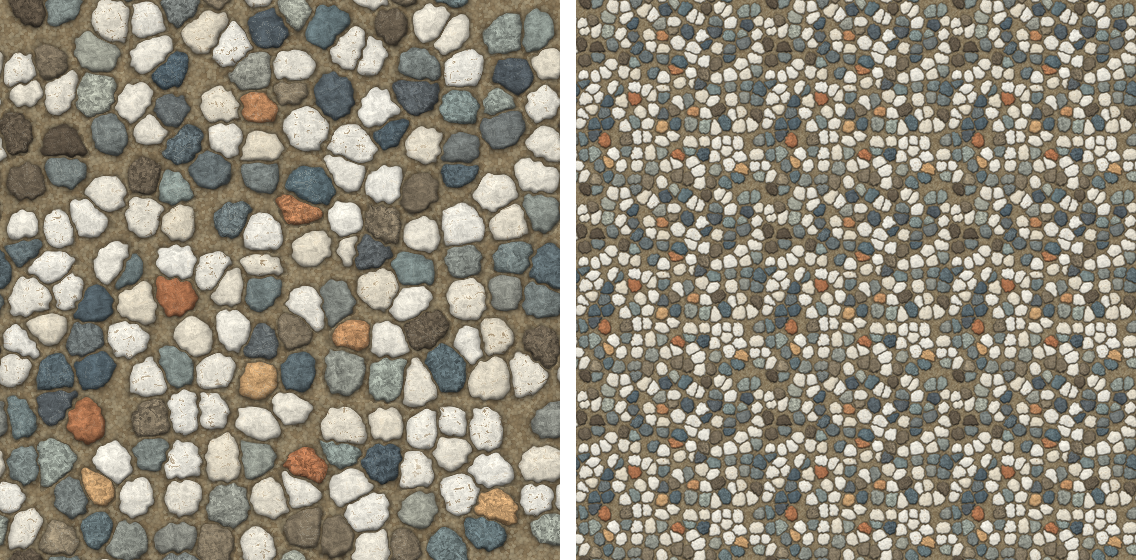
Left: one tile. Right: repeated 3 by 3.
A WebGL 2 fragment shader for this texture:

```glsl
#version 300 es
precision highp float;

#define CELLS 14.0
#define JITTER 0.80
#define SIZE_SPREAD 0.13
#define ROUNDNESS 17.0
#define GAP 0.035
#define RIM_WIDTH 0.15
#define MOTTLE 0.13
#define SPECKLE 0.20
#define SAND_GRAINS 170.0
#define LIGHT_DIR vec2(-0.35, 0.94)

uniform vec2 u_resolution;
out vec4 fragColor;

const float TAU = 6.28319;

vec3 hash3(vec2 p) {
    vec3 q = fract(p.xyx * vec3(0.1031, 0.1030, 0.0973));
    q += dot(q, q.yxz + 33.33);
    return fract((q.xxy + q.yzz) * q.zyx);
}

vec3 cellRandom(vec2 cell, float salt) {
    return hash3(mod(cell, CELLS) + salt);
}

// Stone centre in xy, size weight in z
vec3 stoneSite(vec2 cell) {
    vec3 r = cellRandom(cell, 17.0);
    return vec3(cell + 0.5 + JITTER * (r.xy - 0.5), SIZE_SPREAD * r.z);
}

// Wrapping cellular noise: distance to the nearest point, random value of it
vec2 cellular(vec2 p, float period) {
    vec2 base = floor(p), nearest = vec2(9.0, 0.0);
    for (int y = -1; y <= 1; y++)
    for (int x = -1; x <= 1; x++) {
        vec2 cell = base + vec2(x, y);
        vec3 r = hash3(mod(cell, period) + 5.0);
        float d = length(cell + r.xy - p);
        if (d < nearest.x) nearest = vec2(d, r.z);
    }
    return nearest;
}

// Layered warped sines, roughly -1 to 1
float mottle(vec2 p) {
    float sum = 0.0, amp = 0.5;
    for (int i = 0; i < 5; i++) {
        p = mat2(0.8, 0.6, -0.6, 0.8) * p * 1.8 + 1.7;
        p += 0.8 * sin(p.yx * 1.3);
        sum += amp * sin(p.x) * cos(p.y * 0.8);
        amp *= 0.75;
    }
    return sum;
}

// Sines with whole numbers of waves, so they wrap
vec2 outlineWarp(vec2 uv) {
    vec2 a = TAU * uv;
    vec2 slow = sin(vec2(dot(a, vec2(19, 23)), dot(a, vec2(-25, 17))) + 2.0 * sin(a.yx * 11.0));
    vec2 fast = sin(vec2(dot(a, vec2(43, -38)), dot(a, vec2(36, 47))) + 2.0 * sin(a * 29.0));
    return 0.030 * slow + 0.010 * fast;
}

vec3 stoneColor(vec2 local, vec3 kind, vec3 look) {
    vec2 q = local * vec2(2.6, 3.6) + look.xy * 40.0;
    float broad = mottle(q);
    float fine = mottle(q * 3.1 + 9.0);
    vec2 speck = cellular(local * 17.0 + look.yz * 90.0, 512.0);
    vec3 color;
    if (kind.x < 0.52) {
        // Pale stones with brown pits
        color = mix(vec3(0.85, 0.81, 0.72), vec3(0.91, 0.90, 0.86), sqrt(kind.y));
        color *= 1.0 + MOTTLE * (0.6 * broad + 0.7 * fine) + 0.08 * (speck.y - 0.5);
        float pit = smoothstep(0.35, 0.95, fine + 0.4 * broad) * kind.z;
        return mix(color, vec3(0.52, 0.43, 0.31), 0.75 * pit);
    }
    if (kind.x < 0.86) {
        // Slate, blue grey and greenish stones
        color = mix(vec3(0.29, 0.34, 0.37), vec3(0.62, 0.64, 0.59), kind.y);
        color += 0.035 * (look.x - 0.5) * vec3(-1.0, 0.4, 1.0);
    } else if (kind.x < 0.96) {
        color = mix(vec3(0.33, 0.29, 0.24), vec3(0.58, 0.53, 0.44), kind.y);
    } else {
        color = mix(vec3(0.62, 0.38, 0.26), vec3(0.80, 0.66, 0.47), kind.y);
    }
    color *= 1.0 + MOTTLE * (broad + 1.2 * fine) + 2.0 * SPECKLE * kind.z * (speck.y - 0.5);
    float vein = 1.0 - smoothstep(0.0, 0.09, abs(broad - 0.25));
    return mix(color, vec3(0.74, 0.74, 0.69), 0.35 * vein * look.z);
}

vec3 mortarColor(vec2 uv) {
    vec2 grain = cellular(uv * SAND_GRAINS, SAND_GRAINS);
    vec2 patches = cellular(uv * 37.0, 37.0);
    vec3 color = mix(vec3(0.50, 0.43, 0.32), vec3(0.61, 0.56, 0.45), grain.y);
    return color * (1.08 - 0.2 * grain.x) * (0.92 + 0.16 * patches.x);
}

void main() {
    vec2 uv = gl_FragCoord.xy / u_resolution;
    vec2 p = uv * CELLS + outlineWarp(uv);

    // Find the stone that owns this point, by weighted distance
    vec2 owner = floor(p);
    float best = 99.0;
    for (int y = -2; y <= 2; y++)
    for (int x = -2; x <= 2; x++) {
        vec2 cell = floor(p) + vec2(x, y);
        vec3 s = stoneSite(cell);
        float d = dot(p - s.xy, p - s.xy) - s.z;
        if (d < best) { best = d; owner = cell; }
    }
    vec3 site = stoneSite(owner);
    vec2 local = p - site.xy;
    vec3 kind = cellRandom(owner, 61.0);
    vec3 look = cellRandom(owner, 137.0);

    // Soft minimum of an ellipse and the borders to all neighbours
    float angle = TAU * look.x;
    vec2 axis = vec2(cos(angle), sin(angle));
    vec2 turned = vec2(dot(local, axis), dot(local, vec2(-axis.y, axis.x)));
    vec2 radii = vec2(0.72, 0.56) * mix(0.82, 1.12, look.y);
    float weight = exp(-ROUNDNESS * (1.0 - length(turned / radii)) * radii.y);
    float total = weight;
    vec2 outward = weight * local / max(length(local), 0.001);
    for (int y = -2; y <= 2; y++)
    for (int x = -2; x <= 2; x++) {
        if (x == 0 && y == 0) continue;
        vec3 other = stoneSite(owner + vec2(x, y));
        vec2 between = other.xy - site.xy;
        float span = max(length(between), 0.01);
        vec2 away = p - other.xy;
        float border = (dot(away, away) - other.z - dot(local, local) + site.z) / (2.0 * span);
        weight = exp(-ROUNDNESS * border);
        total += weight;
        outward += weight * between / span;
    }
    outward /= total;
    float inside = -log(total) / ROUNDNESS - GAP * mix(0.5, 1.4, look.z);

    // Rounded relief on the stones, contact shadow in the mortar
    float facing = dot(outward, LIGHT_DIR);
    float rim = 1.0 - smoothstep(0.0, RIM_WIDTH, inside);
    vec3 stone = stoneColor(local, kind, look);
    stone *= 1.0 + 0.05 * facing - rim * rim * (0.30 - 0.22 * facing);
    float shadow = exp(-max(-inside, 0.0) * 17.0);
    vec3 mortar = mortarColor(uv) * (1.0 - shadow * (0.46 - 0.10 * facing));

    float pixel = CELLS / u_resolution.y;
    float cover = smoothstep(-0.6 * pixel, 0.6 * pixel, inside);
    fragColor = vec4(clamp(mix(mortar, stone, cover), 0.0, 1.0), 1.0);
}
```
